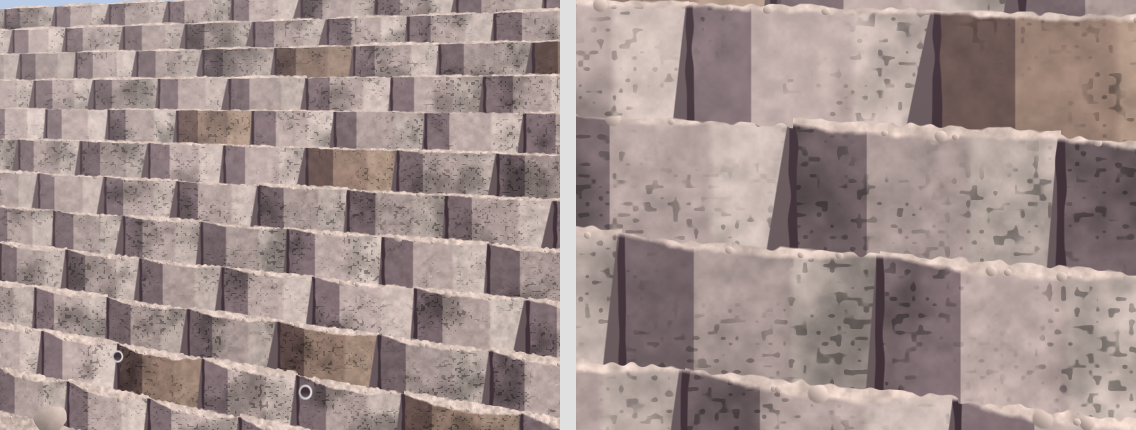
Left, the full canvas; right, a detail of the centre.
This texture is drawn by a WebGL 2 fragment shader. Its source:

```glsl
#version 300 es
precision highp float;
// Retaining wall of stepped concrete blocks, seen at a slant in hard sunlight.
// A quadratic gives the row number, a logarithm gives the column, and each cell
// is shaded as a three-faced block with a dusty ledge, pits, stains and stones.
#define LEFT_FACE 0.27
#define RIGHT_FACE 0.67
#define GAP 0.018
#define SPREAD 0.937
#define BLOCK_WIDTH 0.0852
#define WIDTH_GROWTH 0.0034
#define PITTING 0.30
#define STAINING 0.30
#define STONES 3
uniform vec2 u_resolution;
out vec4 outColor;

const vec3 SHADE = vec3(0.47, 0.405, 0.42);
const vec3 FRONT = vec3(0.69, 0.62, 0.605);
const vec3 SUNLIT = vec3(0.79, 0.73, 0.70);
const vec3 DUST = vec3(0.87, 0.785, 0.745);
const vec3 CREVICE = vec3(0.25, 0.19, 0.22);
const vec3 SKY = vec3(0.69, 0.79, 0.92);
// Horizontal shift of every row, in blocks
const float ROW_SHIFT[13] = float[13](0.12, 0.27, 0.40, 0.64, 0.81, 0.33, 0.64,
                                      0.85, 0.01, 0.53, 0.62, 0.94, 0.30);

float hash(vec2 p) {
  vec3 a = fract(vec3(p.xyx) * 0.1031);
  a += dot(a, a.yzx + 33.33);
  return fract((a.x + a.y) * a.z);
}
float noise(vec2 p) {
  vec2 i = floor(p), f = fract(p);
  f = f * f * (3.0 - 2.0 * f);
  return mix(mix(hash(i), hash(i + vec2(1, 0)), f.x),
             mix(hash(i + vec2(0, 1)), hash(i + vec2(1, 1)), f.x), f.y);
}
float fbm(vec2 p) {
  float sum = 0.0, amp = 0.5;
  for (int i = 0; i < 4; i++) { sum += amp * noise(p); p = p * 2.03 + 7.1; amp *= 0.5; }
  return sum;
}

// Row number (growing downwards) at a point; rows fan out to the right
float rowAt(vec2 p) {
  float a = 0.0203 - 0.0588 * p.x, b = 0.0475 + 0.0103 * p.x, c = 0.00254 + 0.00181 * p.x;
  return (sqrt(b * b + 4.0 * c * (p.y - a)) - b) / (2.0 * c);
}
float columnAt(float row, float x) {
  float width = BLOCK_WIDTH + WIDTH_GROWTH * row;
  return log(1.0 + SPREAD * x) / (SPREAD * width) - ROW_SHIFT[int(clamp(row, 0.0, 12.0))];
}
// Front edge of the block top: arched above eye level, sagging below it
float frontEdge(float row, float f) {
  return mix(-0.10, 0.15, row / 11.0) * clamp(min(f / LEFT_FACE, (1.0 - f) / (1.0 - RIGHT_FACE)), 0.0, 1.0);
}
float topEdge(float row, float column, vec2 q) {
  float tilt = (hash(vec2(floor(column), row + 40.0)) - 0.5) * 0.07;
  return min(frontEdge(row, fract(column)), 0.0) + tilt + (noise(q * 130.0) - 0.5) * 0.05;
}

vec3 blockColor(float row, vec2 p, vec2 q, float v, float px) {
  if (row < 0.0) return SKY;
  float column = columnAt(row, p.x), f = fract(column), h = v - row;
  vec2 id = vec2(floor(column) + 3.0, row);
  float aa = px / ((BLOCK_WIDTH + WIDTH_GROWTH * row) * (1.0 + SPREAD * p.x) * 1.3);
  float tone = hash(id + 11.0), grain = fbm(q * 75.0), patches = fbm(q * 13.0 + id * 3.7);

  // Three faces, brightest towards the sun at the right
  float split = LEFT_FACE + (hash(id + 5.0) - 0.5) * 0.06;
  vec3 col = mix(SHADE, FRONT, smoothstep(-aa, aa, f - split));
  col = mix(col, SUNLIT, smoothstep(-0.02, 0.02, f - RIGHT_FACE) * (0.55 + 0.45 * hash(id + 8.0)));

  // Tone, stains, grain and pits
  col *= 0.93 + 0.17 * tone + (grain - 0.47) * 0.30;
  col *= 1.0 - STAINING * smoothstep(0.45, 0.75, patches);
  col *= mix(vec3(1), vec3(0.82, 0.76, 0.70), step(0.90, hash(id + 23.0)));
  float pits = smoothstep(0.68, 0.85, noise(q * vec2(190.0, 230.0))) * smoothstep(0.30, 0.60, patches);
  col *= 1.0 - PITTING * pits;

  // Shadow wedge of the neighbour and the dark joint
  float wedge = (0.02 + 0.075 * h) * (0.4 + hash(id + 31.0));
  col = mix(col, SHADE * 0.85, smoothstep(-aa, aa, f - 1.0 + wedge));
  float joint = min(f, 1.0 - f) - GAP * (0.5 + 0.7 * noise(vec2(h * 5.0, id.x + id.y * 9.0)));
  col = mix(CREVICE, col, smoothstep(-aa, aa, joint));

  // Dusty ledge with a crumbling rim
  float rim = max(frontEdge(row, f), 0.0) + 0.015 + 0.07 * (fbm(q * 60.0 + 4.0) - 0.3);
  vec3 dust = DUST * (0.78 + 0.45 * fbm(q * 110.0));
  col = mix(dust, col, smoothstep(-0.025, 0.025, h - rim));
  if (row > 11.5) col = dust * 0.92;

  // Loose stones lying on the ledge
  for (int i = 0; i < STONES; i++) {
    vec2 seed = id * 3.0 + float(i) * 17.0;
    float at = 0.1 + 0.8 * hash(seed), size = 0.025 + 0.06 * pow(hash(seed + 2.0), 3.0);
    vec2 d = vec2((f - at) * 1.9, h - max(frontEdge(row, at), 0.0) * 0.8 - 0.02) / size;
    float body = 1.0 - smoothstep(0.8, 1.1, length(d) + 0.5 * (grain - 0.5));
    col = mix(col, DUST * (0.88 + 0.16 * d.x - 0.2 * d.y), body * step(4.5, row));
  }
  return col;
}

void main() {
  vec2 p = gl_FragCoord.xy / u_resolution;
  p.y = 1.0 - p.y;
  vec2 q = p * vec2(1.3, 1.0);
  float px = 1.0 / u_resolution.y, v = rowAt(p);

  // The nearer row covers the foot of the row behind it
  float row = floor(v + 0.2);
  float rowHeight = 0.0475 + 0.0103 * p.x + 2.0 * (0.00254 + 0.00181 * p.x) * v;
  float aa = px / rowHeight, edge = topEdge(row, columnAt(row, p.x), q);
  vec3 col = mix(blockColor(row - 1.0, p, q, v, px), blockColor(row, p, q, v, px),
                 smoothstep(-aa, aa, v - row - edge));

  // Two drain pipes
  for (int i = 0; i < 2; i++) {
    vec3 pipe = i == 0 ? vec3(0.273, 0.829, 0.0135) : vec3(0.709, 0.912, 0.0165);
    vec2 d = q - pipe.xy;
    float r = length(d * vec2(1.05, 0.95));
    col = mix(col, vec3(0.83, 0.81, 0.81) + d.x * 6.0, smoothstep(px, -px, r - pipe.z));
    col = mix(col, CREVICE + max(d.y, 0.0) * 14.0, smoothstep(px, -px, r - pipe.z * 0.7));
  }

  // Boulder at the foot of the wall
  vec2 b = (q - vec2(0.117, 0.975)) / vec2(0.036, 0.032);
  float boulder = length(b) + 0.5 * (noise(q * 40.0) - 0.5);
  col = mix(col, DUST * (0.82 + 0.13 * b.x - 0.14 * b.y + 0.2 * (fbm(q * 50.0) - 0.5)), smoothstep(1.05, 0.95, boulder));

  // Haze towards the upper left
  col = mix(col, vec3(0.88, 0.83, 0.82), 0.20 * smoothstep(1.1, 0.0, p.x * 0.7 + p.y));
  outColor = vec4(clamp(col, 0.0, 1.0), 1.0);
}
```
